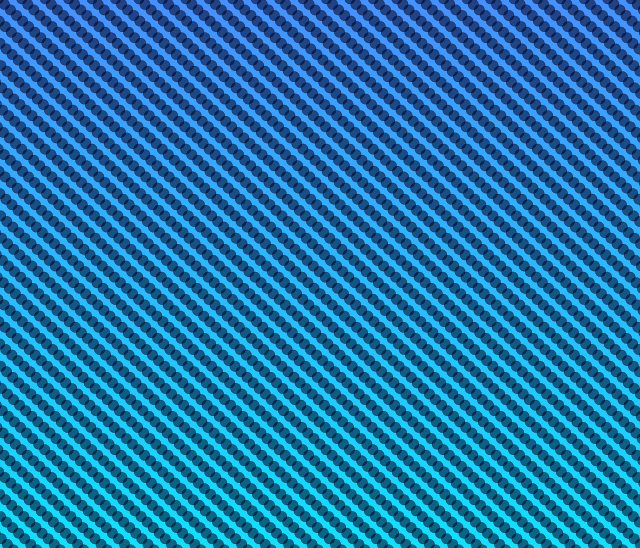
This pattern is drawn by a Shadertoy shader. Its source:

```glsl
#define CHAINS_DOWN 25.5   // chains crossed along the left edge
#define SLOPE_ANGLE 0.742  // fall of each chain, in radians
#define DOT_RADIUS 0.335   // in units of the gap between chains
#define DOT_STEP 0.52      // distance between dots on a chain
#define DOT_OPACITY 0.55
#define RIM_WIDTH 0.03
#define RIM_OPACITY 0.45
#define ANCHOR vec2(0.008, 0.992)
#define TOP_COLOR vec3(0.27, 0.57, 1.00)
#define BOTTOM_COLOR vec3(0.07, 0.88, 0.99)
#define DOT_COLOR vec3(0.01, 0.01, 0.13)

// Antialiased coverage of a disc
float disc(vec2 p, float radius, float pixel) {
    return clamp(0.5 + (radius - length(p)) / pixel, 0.0, 1.0);
}

void mainImage(out vec4 fragColor, in vec2 fragCoord) {
    vec2 uv = fragCoord / iResolution.y;
    float c = cos(SLOPE_ANGLE), s = sin(SLOPE_ANGLE);
    float scale = CHAINS_DOWN / c;
    float pixel = scale / iResolution.y;

    // Axes along and across the chains, one unit per chain
    vec2 q = uv - ANCHOR;
    vec2 p = scale * vec2(dot(q, vec2(c, -s)), dot(q, vec2(s, c)));
    float chain = floor(p.y + 0.5);
    p.y -= chain;

    // Shift each chain so that its dots line up in level rows
    p.x -= chain * c / s;
    p.x -= DOT_STEP * floor(p.x / DOT_STEP + 0.5);

    // Translucent rimmed dots darken again where they overlap
    vec3 color = mix(BOTTOM_COLOR, TOP_COLOR, uv.y);
    for (int i = -1; i <= 1; i++) {
        vec2 local = p - vec2(float(i) * DOT_STEP, 0.0);
        float body = disc(local, DOT_RADIUS, pixel);
        float rim = body - disc(local, DOT_RADIUS - RIM_WIDTH, pixel);
        color = mix(color, DOT_COLOR, DOT_OPACITY * body);
        color = mix(color, DOT_COLOR, RIM_OPACITY * rim);
    }
    fragColor = vec4(color, 1.0);
}
```
